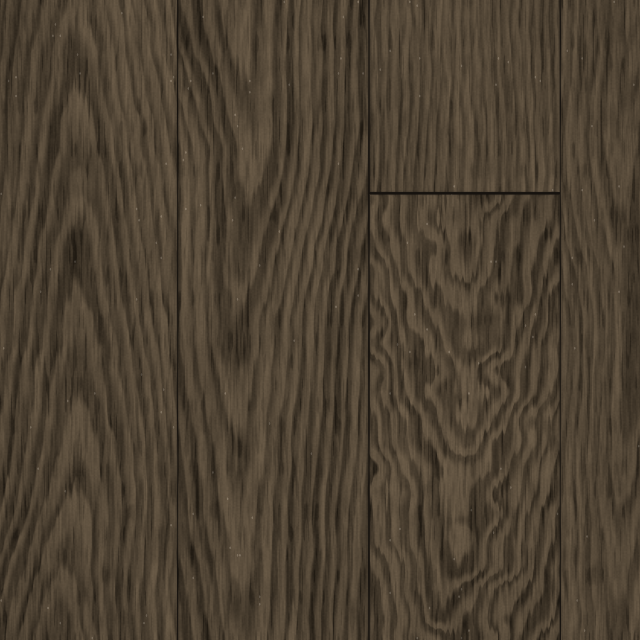
Give the GLSL for this texture, as a three.js fragment shader.

```glsl
#define PLANK_WIDTH 0.299
#define PLANK_SHIFT 0.0215
#define JOINT_HEIGHT 0.698
#define SEAM_HALF_WIDTH 0.0011
#define JOINT_HALF_WIDTH 0.0019
#define TIP_ROUNDNESS 0.03
#define RING_DEPTH 0.42
#define FIBRE_DEPTH 0.34
#define PORE_DEPTH 0.2
#define DARK_WOOD vec3(0.125, 0.102, 0.072)
#define LIGHT_WOOD vec3(0.475, 0.408, 0.322)
#define SEAM_COLOR vec3(0.085, 0.07, 0.055)

varying vec2 vUv;

struct Plank {
  float axis;      // x of the centre of the arches
  float density;   // rings per unit across
  float slope;     // rings per unit up, negative for arches pointing up
  float phase;
  float contrast;
  float wave;      // strength of the curly figure
};

float hash(vec2 p) {
  vec3 q = fract(p.xyx * 0.1031);
  q += dot(q, q.yzx + 33.33);
  return fract((q.x + q.y) * q.z);
}

float noise(vec2 p) {
  vec2 cell = floor(p);
  vec2 f = fract(p);
  f = f * f * (3.0 - 2.0 * f);
  float low = mix(hash(cell), hash(cell + vec2(1.0, 0.0)), f.x);
  float high = mix(hash(cell + vec2(0.0, 1.0)), hash(cell + 1.0), f.x);
  return mix(low, high, f.y);
}

// Signed noise, centred on zero
float wobble(vec2 p) {
  return noise(p) - 0.5;
}

Plank choosePlank(float column, bool aboveJoint) {
  if (column < 0.5) return Plank(0.105, 50.0, -6.0, 0.92, 0.85, 0.25);
  if (column < 1.5) return Plank(0.378, 50.0, 5.0, 0.95, 1.0, 0.25);
  if (column > 2.5) return Plank(0.985, 62.0, 4.0, 0.4, 0.7, 0.3);
  if (aboveJoint) return Plank(0.45, 62.0, 1.5, 0.2, 0.7, 0.3);
  return Plank(0.738, 38.0, 10.0, 0.76, 1.1, 1.2);
}

// Dark porous bands along the growth rings
float ringBand(vec2 p, Plank plank, vec2 seed) {
  vec2 q = p;
  q.y += 0.035 * wobble(p * vec2(260.0, 9.0) + seed);
  q.x += 0.003 * wobble(p * vec2(70.0, 22.0) + seed);
  float axis = plank.axis + 0.035 * wobble(vec2(p.y * 4.0, 3.0) + seed);
  float radius = length(vec2(q.x - axis, TIP_ROUNDNESS));
  float ring = plank.density * radius - plank.slope * q.y + plank.phase;
  ring += 1.3 * wobble(p * vec2(9.0, 3.0) + seed);
  ring += plank.wave * wobble(p * vec2(22.0, 26.0) + seed);

  float id = floor(ring);
  float t = ring - id;
  float width = mix(0.4, 0.75, hash(vec2(id + 40.0, seed.x)));
  float band = smoothstep(0.0, 0.2, t) * (1.0 - smoothstep(width - 0.25, width + 0.2, t));
  return band * mix(0.65, 1.0, hash(vec2(id + 80.0, seed.y)));
}

float woodTone(vec2 p, Plank plank, vec2 seed) {
  float band = ringBand(p, plank, seed);
  float streak = noise(p * vec2(210.0, 14.0) + seed);
  float fineFibre = wobble(p * vec2(380.0, 38.0) + seed);
  float broadFibre = wobble(p * vec2(95.0, 5.0) + seed);
  float pores = smoothstep(0.62, 0.85, noise(p * vec2(330.0, 30.0) + seed.yx));

  float tone = 0.69 + 0.09 * (hash(seed) - 0.5);
  tone += 0.16 * wobble(p * vec2(7.0, 3.0) + seed);
  tone -= RING_DEPTH * plank.contrast * band * mix(0.65, 1.2, streak);
  tone += FIBRE_DEPTH * (0.6 * fineFibre + 0.4 * broadFibre);
  tone -= PORE_DEPTH * pores * (0.6 + 0.4 * band);
  tone += 0.07 * wobble(p * 420.0 + seed);
  return tone;
}

float lineMask(float dist, float halfWidth) {
  return 1.0 - smoothstep(halfWidth * 0.5, halfWidth * 1.6, dist);
}

void main() {
  vec2 p = vUv;
  float across = (p.x + PLANK_SHIFT) / PLANK_WIDTH;
  float column = floor(across);
  bool aboveJoint = p.y > JOINT_HEIGHT;
  bool hasJoint = column > 1.5 && column < 2.5;
  vec2 seed = vec2(column * 17.0 + 11.0, hasJoint && aboveJoint ? 47.0 : 23.0);

  float tone = woodTone(p, choosePlank(column, aboveJoint), seed);
  tone -= 0.07 * (1.0 - smoothstep(0.0, 0.3, p.x));
  vec3 color = mix(DARK_WOOD, LIGHT_WOOD, clamp(tone, 0.0, 1.08));

  // Sparse pale flecks
  vec2 fleckCell = p * vec2(260.0, 170.0);
  float fleck = step(0.9965, hash(floor(fleckCell) + 5.0));
  fleck *= 1.0 - smoothstep(0.15, 0.5, length(fract(fleckCell) - 0.5));
  color += 0.13 * fleck;

  // Seams between planks, with soft bevels
  float side = (0.5 - abs(fract(across) - 0.5)) * PLANK_WIDTH;
  float end = hasJoint ? abs(p.y - JOINT_HEIGHT) : 1.0;
  color *= 1.0 - 0.16 * (1.0 - smoothstep(0.0, 0.006, min(side, end)));
  float wear = mix(0.6, 1.0, noise(vec2(across * 2.0, p.y * 18.0)));
  float seam = max(lineMask(side, SEAM_HALF_WIDTH) * wear, lineMask(end, JOINT_HALF_WIDTH));
  color = mix(color, SEAM_COLOR, seam);

  gl_FragColor = vec4(color, 1.0);
}
```
